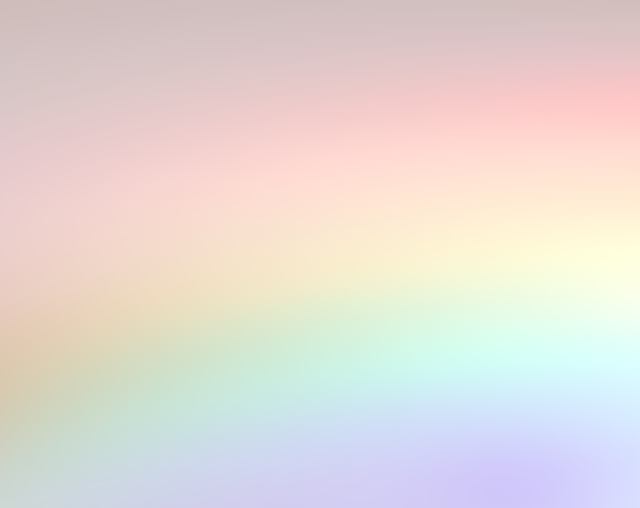
Write a Shadertoy shader that draws this background.

```glsl
// Soft pastel rainbow arching across a hazy sky, brightest at the right.

const int STOPS = 11;

// Colour stops from the grey haze down to violet, at three places across the arc.
const vec3 DUSKY[STOPS] = vec3[STOPS](
    vec3(0.81, 0.74, 0.735), vec3(0.84, 0.775, 0.77), vec3(0.90, 0.79, 0.80),
    vec3(0.92, 0.81, 0.80), vec3(0.91, 0.80, 0.76), vec3(0.87, 0.785, 0.69),
    vec3(0.825, 0.80, 0.705), vec3(0.80, 0.83, 0.785), vec3(0.805, 0.845, 0.84),
    vec3(0.81, 0.84, 0.86), vec3(0.81, 0.83, 0.88));
const vec3 PASTEL[STOPS] = vec3[STOPS](
    vec3(0.82, 0.75, 0.75), vec3(0.87, 0.775, 0.78), vec3(0.945, 0.80, 0.795),
    vec3(1.0, 0.855, 0.825), vec3(0.985, 0.90, 0.82), vec3(0.96, 0.925, 0.80),
    vec3(0.85, 0.93, 0.835), vec3(0.795, 0.935, 0.90), vec3(0.81, 0.865, 0.95),
    vec3(0.825, 0.815, 0.95), vec3(0.82, 0.80, 0.94));
const vec3 BRIGHT[STOPS] = vec3[STOPS](
    vec3(0.82, 0.75, 0.74), vec3(0.89, 0.77, 0.78), vec3(1.0, 0.78, 0.78),
    vec3(1.0, 0.865, 0.82), vec3(1.0, 0.93, 0.83), vec3(1.0, 1.0, 0.87),
    vec3(0.97, 1.0, 0.93), vec3(0.87, 1.0, 0.99), vec3(0.85, 0.94, 1.0),
    vec3(0.85, 0.89, 1.0), vec3(0.86, 0.89, 1.0));

// Smooth Catmull-Rom blend through evenly spaced colour stops.
vec3 ramp(vec3 stops[STOPS], float t) {
    float s = clamp(t, 0.0, 1.0) * float(STOPS - 1);
    int i = min(int(s), STOPS - 2);
    float f = s - float(i);
    vec3 a = stops[max(i - 1, 0)];
    vec3 b = stops[i];
    vec3 c = stops[i + 1];
    vec3 d = stops[min(i + 2, STOPS - 1)];
    return b + 0.5 * f * (c - a + f * (2.0 * a - 5.0 * b + 4.0 * c - d
                             + f * (3.0 * (b - c) + d - a)));
}

// Quadratic blend through left, middle and right colours.
vec3 blendAcross(vec3 left, vec3 middle, vec3 right, float x) {
    return left * (1.0 - x) * (1.0 - 2.0 * x)
         + middle * 4.0 * x * (1.0 - x)
         + right * x * (2.0 * x - 1.0);
}

// Depth below the top, bent so the bands fall away to the left.
float arcDepth(vec2 uv, float bend) {
    float v = 1.0 - uv.y;
    float away = 1.0 - uv.x;
    return v - bend * away * away * v * (2.0 - v);
}

float glow(vec2 uv, vec2 center, vec2 radius) {
    vec2 q = (uv - center) / radius;
    return exp(-dot(q, q));
}

void mainImage(out vec4 fragColor, in vec2 fragCoord) {
    vec2 uv = fragCoord / iResolution.xy;

    // Rainbow bands
    float t = arcDepth(uv, 0.22);
    vec3 color = blendAcross(ramp(DUSKY, t), ramp(PASTEL, t), ramp(BRIGHT, t), uv.x);

    // Violet pool below and mint light above it
    color -= vec3(0.025, 0.06, 0.0) * glow(uv, vec2(0.82, 0.03), vec2(0.15, 0.12));
    color += vec3(0.0, 0.02, 0.012) * glow(uv, vec2(0.74, 0.31), vec2(0.20, 0.09));

    fragColor = vec4(clamp(color, 0.0, 1.0), 1.0);
}
```
